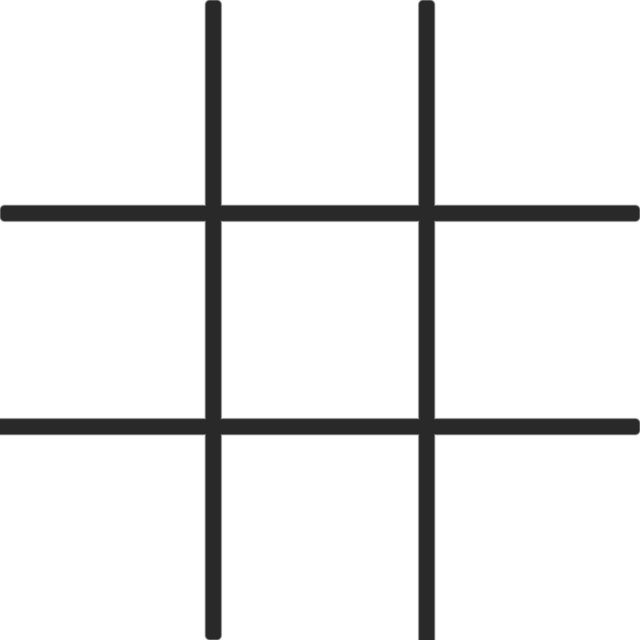
This pattern is drawn by a Shadertoy shader. Its source:

```glsl
// A white three by three grid, divided by two upright and two level dark bars.
// Each bar is a rounded-box distance with soft edges; its ends meet the canvas
// border, and one bar of each direction runs past the border at its start.

#define CELLS 3.0
#define HALF_WIDTH 0.0127
#define END_RADIUS 0.0075
#define EDGE_SOFTNESS 0.0021
#define OVERRUN 0.03
#define INK vec3(0.16)
#define PAPER vec3(1.0)

float roundedBox(vec2 p, vec2 halfSize, float radius) {
    vec2 q = abs(p) - halfSize + radius;
    return length(max(q, 0.0)) + min(max(q.x, q.y), 0.0) - radius;
}

// Bar along x from start to 1, centred on the given height
float barDistance(vec2 p, float height, float start) {
    vec2 centre = vec2(0.5 * (start + 1.0), height);
    vec2 halfSize = vec2(0.5 * (1.0 - start), HALF_WIDTH);
    return roundedBox(p - centre, halfSize, END_RADIUS);
}

void mainImage(out vec4 fragColor, in vec2 fragCoord) {
    vec2 uv = fragCoord / iResolution.xy;

    // Nearest bar, level or upright
    float d = 1.0;
    for (float i = 1.0; i < CELLS; i++) {
        float position = i / CELLS;
        float levelStart = i < 1.5 ? -OVERRUN : 0.0;
        float uprightStart = i < 1.5 ? 0.0 : -OVERRUN;
        d = min(d, barDistance(uv, position, levelStart));
        d = min(d, barDistance(uv.yx, position, uprightStart));
    }

    // Soft edge, never narrower than a pixel
    float soft = max(EDGE_SOFTNESS, 0.75 / min(iResolution.x, iResolution.y));
    float coverage = 1.0 - smoothstep(-soft, soft, d);
    fragColor = vec4(mix(PAPER, INK, coverage), 1.0);
}
```
